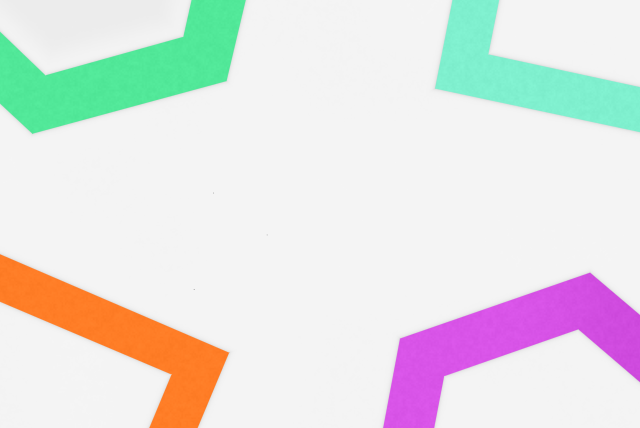
This background is drawn by a Shadertoy shader. Its source:

```glsl
#define PAPER vec3(0.957, 0.957, 0.957)
#define GREEN vec3(0.32, 0.91, 0.60)
#define MINT vec3(0.50, 0.94, 0.81)
#define ORANGE vec3(1.00, 0.49, 0.15)
#define PURPLE vec3(0.85, 0.33, 0.91)
#define GRAIN 0.018
#define SHADOW 0.10
#define SHADOW_WIDTH 0.004

float hash(vec2 p) {
    p = fract(p * vec2(0.1031, 0.1137));
    p += dot(p, p.yx + 33.33);
    return fract((p.x + p.y) * p.x * 37.7);
}

float noise(vec2 p) {
    vec2 cell = floor(p), f = fract(p);
    f = f * f * (3.0 - 2.0 * f);
    return mix(mix(hash(cell), hash(cell + vec2(1, 0)), f.x),
               mix(hash(cell + vec2(0, 1)), hash(cell + vec2(1, 1)), f.x), f.y);
}

// Signed distance to a line, negative on the left of a -> b
float edge(vec2 p, vec2 a, vec2 b) {
    vec2 d = normalize(b - a);
    return d.y * (p.x - a.x) - d.x * (p.y - a.y);
}

// Convex region bounded by three counter-clockwise edges
float corner(vec2 p, vec2 a, vec2 b, vec2 c, vec2 d) {
    return max(edge(p, a, b), max(edge(p, b, c), edge(p, c, d)));
}

// Lay a paper frame with a faint contact shadow and fibre grain
void layFrame(inout vec3 color, float outer, float inner, vec3 tint, float grain, float aa) {
    float band = max(outer, -inner);
    color *= 1.0 - SHADOW * exp(-max(band, 0.0) / SHADOW_WIDTH);
    color = mix(color, tint + grain, smoothstep(aa, -aa, band));
}

void mainImage(out vec4 fragColor, in vec2 fragCoord) {
    vec2 p = fragCoord / iResolution.xy * vec2(1.5, 1.0);
    float aa = 0.7 / iResolution.y;
    float grain = GRAIN * (noise(p * 260.0) + noise(p * 95.0) - 1.0);

    // Sheet with soft unevenness
    vec3 color = PAPER + 0.004 * (noise(p * 5.0) - 0.5) + 0.1 * grain;

    // Green frame, upper left, with a shaded interior
    float outer = corner(p, vec2(0.0, 0.758), vec2(0.076, 0.6875), vec2(0.531, 0.8105), vec2(0.576, 1.0));
    float inner = corner(p, vec2(0.0, 0.926), vec2(0.1065, 0.824), vec2(0.4297, 0.914), vec2(0.449, 1.0));
    color -= 0.03 * smoothstep(0.0, -0.08, inner);
    layFrame(color, outer, inner, GREEN, grain, aa);

    // Mint frame, upper right
    outer = corner(p, vec2(1.0605, 1.0), vec2(1.0195, 0.793), vec2(1.6, 0.670), vec2(1.6, 1.0));
    inner = corner(p, vec2(1.17, 1.0), vec2(1.1445, 0.873), vec2(1.6, 0.775), vec2(1.6, 1.0));
    layFrame(color, outer, inner, MINT, grain, aa);

    // Orange frame, lower left
    outer = corner(p, vec2(0.0, -0.098), vec2(0.422, -0.098), vec2(0.537, 0.176), vec2(0.0, 0.406));
    inner = corner(p, vec2(0.0, -0.098), vec2(0.309, -0.098), vec2(0.402, 0.125), vec2(0.0, 0.295));
    layFrame(color, outer, inner, ORANGE, grain, aa);

    // Purple frame, lower right, darker toward the side
    outer = corner(p, vec2(1.5, 0.264), vec2(1.383, 0.363), vec2(0.9375, 0.209), vec2(0.898, 0.0));
    inner = corner(p, vec2(1.5, 0.107), vec2(1.3555, 0.2305), vec2(1.041, 0.121), vec2(1.0176, 0.0));
    vec3 purple = PURPLE - 0.04 * smoothstep(1.2, 1.5, p.x);
    layFrame(color, outer, inner, purple, grain, aa);

    // Tiny dust specks
    vec2 specks[3] = vec2[3](vec2(0.501, 0.549), vec2(0.626, 0.451), vec2(0.455, 0.324));
    for (int i = 0; i < 3; i++) {
        float d = length(p - specks[i]);
        color -= 0.35 * smoothstep(0.0022, 0.0, d);
    }

    fragColor = vec4(clamp(color, 0.0, 1.0), 1.0);
}
```
